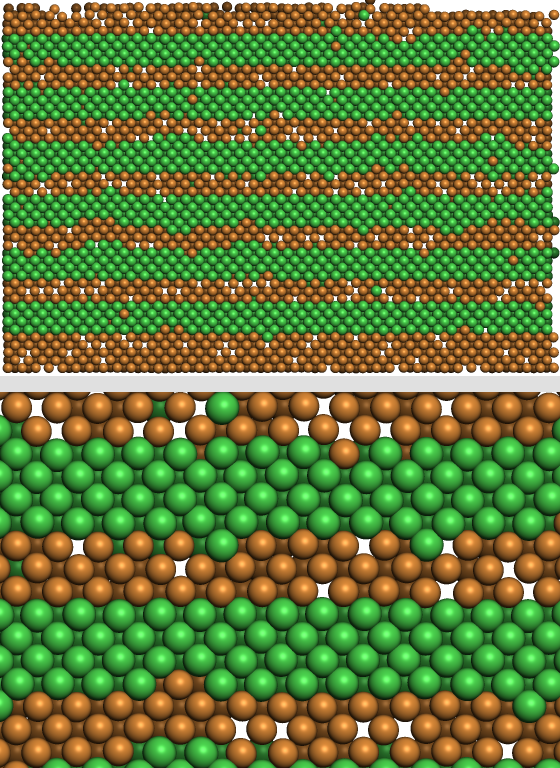
Top, the full canvas; bottom, a detail of the centre.
Reproduce this pattern procedurally as a Shadertoy shader.

```glsl
// Side view of a crystal block: packed shaded spheres in alternating green and brown layers.
#define PITCH 0.0363            // spacing of spheres along a row, canvas height = 1
#define ROW_STEP 0.02035        // spacing of rows
#define ORIGIN vec2(0.021, 0.0217)
#define LAST_COLUMN 39.0
#define TOP_ROW 47.0
#define BAND_ROWS 7.0           // rows in one green and brown repeat
#define GREEN_ROWS 4.0
#define GREEN vec3(0.27, 0.76, 0.28)
#define BROWN vec3(0.78, 0.49, 0.20)
#define GREEN_RADIUS 0.0150
#define BROWN_RADIUS 0.0137
#define SAMPLES 3               // antialiasing samples per axis

vec2 hash2(vec2 p) {
    vec3 q = fract(vec3(p.xyx) * vec3(0.1031, 0.1030, 0.0973));
    q += dot(q, q.yzx + 33.33);
    return fract((q.xx + q.yz) * q.zy);
}

float gradientNoise(vec2 p) {
    vec2 cell = floor(p), f = p - cell;
    vec2 u = f * f * (3.0 - 2.0 * f);
    vec2 e = vec2(1.0, 0.0);
    float a = dot(hash2(cell) * 2.0 - 1.0, f);
    float b = dot(hash2(cell + e.xy) * 2.0 - 1.0, f - e.xy);
    float c = dot(hash2(cell + e.yx) * 2.0 - 1.0, f - e.yx);
    float d = dot(hash2(cell + e.xx) * 2.0 - 1.0, f - e.xx);
    return mix(mix(a, b, u.x), mix(c, d, u.x), u.y);
}

// Band membership with wavy, roughened borders and a few swapped spheres
bool isGreen(float row, float x, vec2 rnd) {
    float wave = 1.5 * gradientNoise(vec2(x * 5.0, row * 0.16) + 7.3);
    float level = row - 4.5 + wave + (rnd.x - 0.5) * 0.75;
    bool inBands = level > 0.0 && level < BAND_ROWS * 6.0;
    bool green = inBands && mod(level, BAND_ROWS) < GREEN_ROWS;
    return (inBands && rnd.y < 0.012) ? !green : green;
}

// Block outline: uneven top, lower at the right, stray spheres on the right side
bool isFilled(float row, float column, float stagger, float x, vec2 rnd) {
    float surface = TOP_ROW + 0.3 + 1.5 * gradientNoise(vec2(x * 5.0, 2.7))
                  + (rnd.x - 0.5) * 0.6 - 0.7 * smoothstep(1.08, 1.18, x);
    bool stray = column == LAST_COLUMN + 1.0 && stagger == 0.0 && rnd.y > 0.78;
    return row >= 0.0 && row <= surface && column >= 0.0
        && (column <= LAST_COLUMN || stray);
}

vec3 shadeSphere(vec3 normal, vec3 base, float layer) {
    vec3 light = normalize(vec3(0.25, 0.45, 1.0));
    float diffuse = max(dot(normal, light), 0.0);
    float rim = smoothstep(0.0, 0.65, normal.z);
    float shine = pow(max(dot(normal, normalize(light + vec3(0, 0, 1))), 0.0), 45.0);
    vec3 color = base * (0.22 + 0.86 * diffuse) * mix(0.55, 1.0, rim);
    color += shine * (0.22 * base + 0.16);
    return color * mix(1.0, 0.55, layer);
}

vec3 crystal(vec2 p) {
    vec3 color = vec3(1.0);
    float nearest = -1.0;
    // Gentle strain of the lattice
    vec2 q = p - ORIGIN;
    q += 0.003 * vec2(gradientNoise(p * 6.0), gradientNoise(p * 6.0 + 31.0));
    float centerRow = floor(q.y / ROW_STEP + 0.5);

    // Front and rear lattice layers, three rows each
    for (int k = 0; k < 2; k++) {
        float layer = float(k);
        for (int r = -1; r <= 1; r++) {
            float row = centerRow + float(r);
            float stagger = 0.5 * mod(row + layer, 2.0);
            float column = floor(q.x / PITCH - stagger + 0.5);
            vec2 site = vec2((column + stagger) * PITCH, row * ROW_STEP);
            vec2 id = vec2(column, row) + 61.0 * layer + 5.0;
            vec2 rnd = hash2(id), shake = hash2(id + 113.0) - 0.5;

            float looseness = mix(0.0018, 0.0065, smoothstep(43.0, 47.0, row));
            vec2 offset = q - site - shake * looseness;
            if (dot(offset, offset) > GREEN_RADIUS * GREEN_RADIUS) continue;
            if (!isFilled(row, column, stagger, site.x, rnd)) continue;

            bool green = isGreen(row, site.x, rnd);
            // Some rear sites are empty and let the backdrop through
            if (k == 1 && !green && rnd.y > 0.82) continue;
            float radius = green ? GREEN_RADIUS : BROWN_RADIUS;
            float rise = radius * radius - dot(offset, offset);
            if (rise < 0.0) continue;

            float height = sqrt(rise);
            float depth = height + 0.1 - 0.018 * layer + shake.x * 0.004;
            if (depth > nearest) {
                nearest = depth;
                color = shadeSphere(vec3(offset, height) / radius,
                                    green ? GREEN : BROWN, layer);
            }
        }
    }
    return color;
}

void mainImage(out vec4 fragColor, in vec2 fragCoord) {
    vec3 sum = vec3(0.0);
    for (int i = 0; i < SAMPLES * SAMPLES; i++) {
        vec2 sub = (vec2(i % SAMPLES, i / SAMPLES) + 0.5) / float(SAMPLES) - 0.5;
        sum += min(crystal((fragCoord + sub) / iResolution.y), 1.0);
    }
    fragColor = vec4(sum / float(SAMPLES * SAMPLES), 1.0);
}
```
